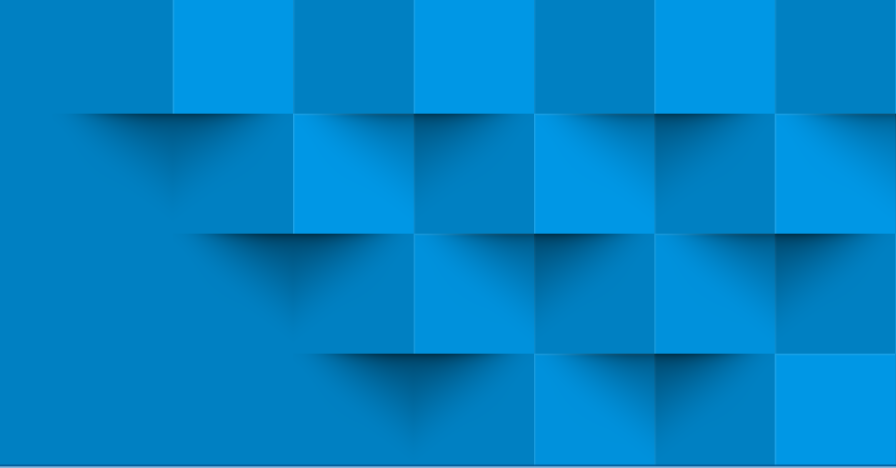
Write a WebGL 1 fragment shader that draws this background.

```glsl
precision highp float;
// Blue paper checkerboard stepping down to the right over a flat field.
// Each row holds alternating tiles, and triangular shadows hang below
// the row edges, centred on every second tile corner.

#define TILE vec2(0.2573, 0.2565)        // tile size, in canvas heights
#define CORNER vec2(0.3690, 0.2428)      // first corner, from the upper left
#define BASE_BLUE vec3(0.0, 0.502, 0.761)
#define LIGHT_BLUE vec3(0.0, 0.592, 0.898)
#define RIM_BLUE vec3(0.16, 0.65, 0.90)
#define FOOT_BLUE vec3(0.02, 0.34, 0.58)
#define PALE_BLUE vec3(0.52, 0.72, 0.87)
#define SHADOW_REACH vec2(0.95, 0.80)    // half width and depth, in tiles
#define CONTACT_SHADE vec2(0.25, 0.16)   // spread part, crisp part
#define SOFT_SHADE 0.21
#define RIM_WIDTH 0.022                  // in tiles
#define SAMPLES 3

uniform vec2 u_resolution;

// Darkening at a distance from the shadow centre and a depth below the edge.
float shadowAmount(float across, float depth, float row) {
  float inside = 1.0 - across / SHADOW_REACH.x - depth / SHADOW_REACH.y;
  float soft = SOFT_SHADE * smoothstep(-0.2, 0.9, inside);
  float along = 1.0 - smoothstep(0.15, SHADOW_REACH.x, across);
  float broad = 1.0 - smoothstep(0.45, SHADOW_REACH.x, across);
  float spread = CONTACT_SHADE.x * along * exp(-depth * 6.5);
  float crisp = CONTACT_SHADE.y * broad * exp(-depth * 30.0);
  return soft * (row > 1.5 ? 1.15 : 0.9) + spread + crisp;
}

// Colour at a point in canvas heights, measured from the upper left.
vec3 background(vec2 point) {
  vec2 grid = (point - CORNER) / TILE;
  float column = floor(grid.x);
  float row = floor(grid.y) + 1.0;
  vec2 local = fract(grid);

  // Alternating tiles, each row starting one column further right
  bool inBoard = column >= row;
  bool isLight = inBoard && mod(column - row, 2.0) < 0.5;
  vec3 color = isLight ? LIGHT_BLUE : BASE_BLUE;

  // Faint rims along the left and top sides of the tiles
  float side = 1.0 - smoothstep(0.0, RIM_WIDTH, local.x);
  float top = 1.0 - smoothstep(0.0, RIM_WIDTH, local.y);
  float rim = isLight ? max(side, top) : side * 0.5;
  color = mix(color, RIM_BLUE, inBoard ? rim * 0.7 : 0.0);

  // Shadows below the row edges; the lowest right tile stays clear
  bool shaded = row > 0.5 && grid.x > row - 2.0;
  if (shaded && (row < 2.5 || column < 5.0)) {
    float across = abs(mod(grid.x - row + 2.0, 2.0) - 1.0);
    float shade = shadowAmount(across, local.y, row);
    color *= 1.0 - shade * (isLight ? 0.85 : 1.0);
    if (isLight && row > 1.5) color *= 0.96;
  }

  // Narrow dark foot line above a pale lower border
  color = mix(color, FOOT_BLUE, 0.8 * smoothstep(0.991, 0.994, point.y));
  return mix(color, PALE_BLUE, smoothstep(0.9955, 0.9975, point.y));
}

void main() {
  // Average a small grid of samples to smooth the tile edges
  vec3 total = vec3(0.0);
  for (int j = 0; j < SAMPLES; j++) {
    for (int i = 0; i < SAMPLES; i++) {
      vec2 offset = (vec2(float(i), float(j)) + 0.5) / float(SAMPLES) - 0.5;
      vec2 point = (gl_FragCoord.xy + offset) / u_resolution.y;
      total += background(vec2(point.x, 1.0 - point.y));
    }
  }
  gl_FragColor = vec4(total / float(SAMPLES * SAMPLES), 1.0);
}
```
